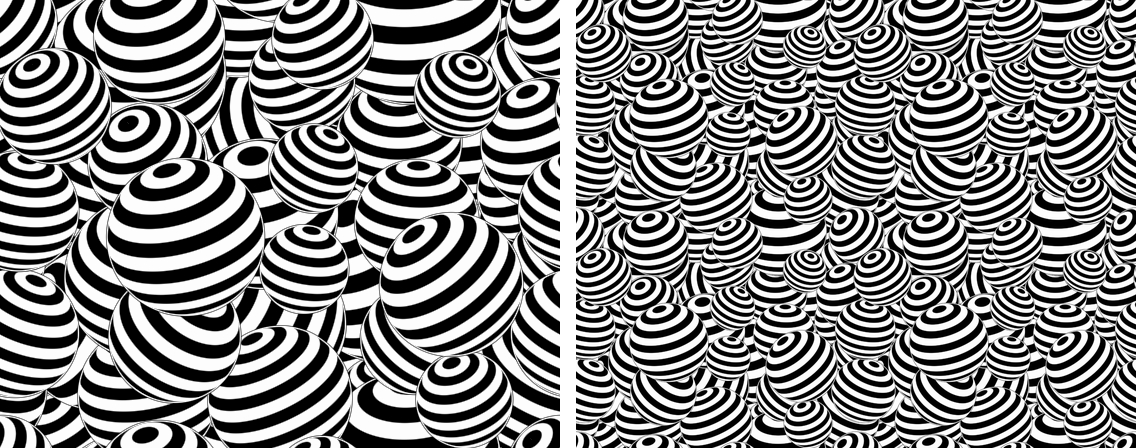
Left: one tile. Right: repeated 2 by 2.
Write a WebGL 2 fragment shader that draws this pattern.

```glsl
#version 300 es
precision highp float;
// Overlapping balls wrapped in black and white latitude stripes.
// Balls are scattered by a low-discrepancy sequence, painted back to front,
// and each offset wraps around the canvas so that the pattern tiles.

#define BALLS 64
#define RADIUS_MIN 0.095
#define RADIUS_MAX 0.212
#define BANDS_MIN 15.0
#define BANDS_MAX 19.0
#define LEAN 1.35        // sideways swing of the poles, radians
#define TILT_MIN 0.82    // pole angle away from the viewer, radians
#define TILT_MAX 1.2
#define RIM 0.0028       // white edge, in canvas heights
#define OUTLINE 0.0012   // black hairline around the rim
#define SOFTNESS 1.3     // edge blur, in pixel widths

const float PI = 3.14159265;
const vec3 WHITE = vec3(0.992);
const vec3 BLACK = vec3(0.0);

uniform vec2 u_resolution;
out vec4 fragColor;

float hash(float id, float salt) {
    return fract(sin(id * 12.9898 + salt * 78.233) * 43758.5453);
}

// Antialiased step: 1 where the signed distance is positive.
float cover(float dist, float blur) {
    return clamp(0.5 + dist / blur, 0.0, 1.0);
}

// Unit vector towards the pole of a ball, mostly up and towards the viewer.
vec3 poleAxis(float id) {
    float swing = (hash(id, 2.0) + hash(id, 3.0) - 1.0) * LEAN;
    float tilt = mix(TILT_MIN, TILT_MAX, hash(id, 4.0));
    return vec3(sin(swing) * sin(tilt), cos(swing) * sin(tilt), cos(tilt));
}

// Ink of equal-angle bands around the axis; q is the point on the unit disc.
float stripes(vec2 q, vec3 axis, float bands, float blur) {
    float z = sqrt(max(1.0 - dot(q, q), 0.0004));
    float c = clamp(dot(vec3(q, z), axis), -0.9999, 0.9999);
    // Screen gradient of the latitude keeps the blur even on every band.
    vec2 slope = (axis.xy - axis.z * q / z) * inversesqrt(1.0 - c * c);
    float width = max(length(slope), 0.05) * bands * blur;
    return cover(sin(acos(c) * bands), width);
}

void main() {
    vec2 tile = vec2(u_resolution.x / u_resolution.y, 1.0);
    vec2 p = gl_FragCoord.xy / u_resolution.y;
    float blur = SOFTNESS / u_resolution.y;
    vec3 color = WHITE;

    for (int i = 0; i < BALLS; i++) {
        float id = float(i) + 1.0;
        float radius = mix(RADIUS_MIN, RADIUS_MAX, hash(id, 1.0));

        // Scattered centre, with the offset wrapped to its nearest copy
        vec2 jitter = 0.06 * vec2(hash(id, 5.0), hash(id, 6.0));
        vec2 center = fract(id * vec2(0.75488, 0.56984) + jitter) * tile;
        vec2 offset = p - center;
        offset -= tile * round(offset / tile);
        float dist = length(offset);
        if (dist > radius + OUTLINE + blur) continue;

        // Stripes, white rim, then the hairline
        float bands = floor(mix(BANDS_MIN, BANDS_MAX + 1.0, hash(id, 7.0)));
        float ink = stripes(offset / radius, poleAxis(id), bands, blur / radius);
        ink *= cover(radius - RIM - dist, blur);
        ink = max(ink, cover(dist - radius, blur));

        vec3 paint = mix(WHITE, BLACK, ink);
        color = mix(color, paint, cover(radius + OUTLINE - dist, blur));
    }
    fragColor = vec4(color, 1.0);
}
```
